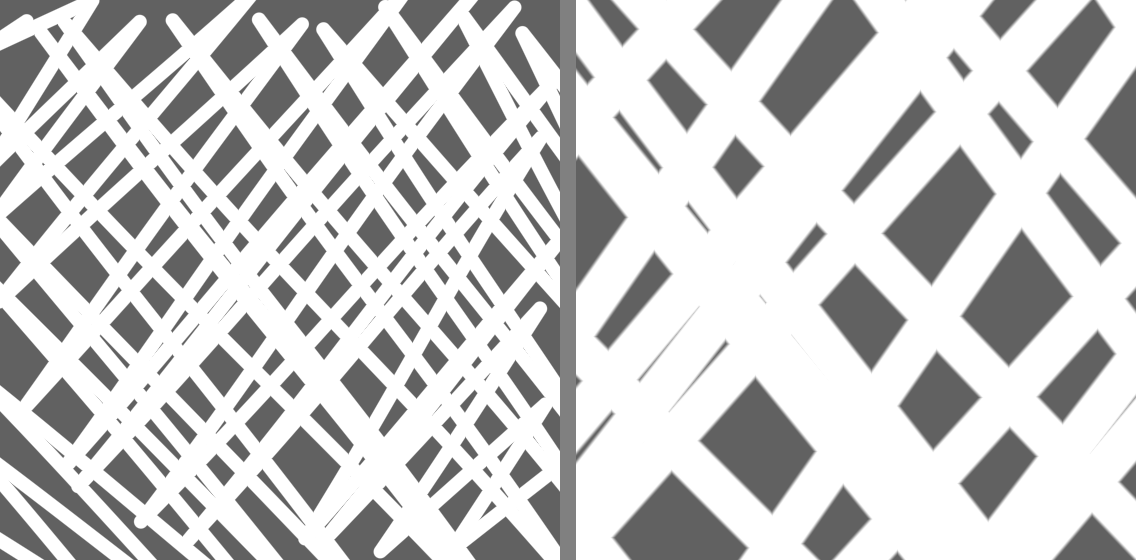
Left, the full canvas; right, a detail of the centre.
Give the GLSL for this pattern, as a three.js fragment shader.

```glsl
// Two crossing zigzag scribbles of white round-ended strokes on dark grey.
// Each scribble joins alternating upper and lower turning points into
// capsules; a sine hash makes the spacing and the stroke ends irregular.

varying vec2 vUv;

float hash(vec2 p) {
  return fract(sin(dot(p, vec2(127.1, 311.7))) * 43758.5453);
}

float segmentDistance(vec2 p, vec2 a, vec2 b) {
  vec2 ab = b - a;
  float along = clamp(dot(p - a, ab) / dot(ab, ab), 0.0, 1.0);
  return length(p - a - ab * along);
}

// Turning point of a scribble: a ray from the central cross line to a box.
vec2 turningPoint(float i, float seed, float angle, float fan,
                  vec2 upperBox, vec2 lowerBox, float lowerReach) {
  float offset = mix(-0.68, 0.68, i / 27.0)
               + 0.085 * (hash(vec2(i, seed)) - 0.5);
  vec2 origin = offset * vec2(sin(angle), -cos(angle));
  float tilt = angle + fan * offset;
  bool upper = mod(i, 2.0) < 0.5;
  vec2 dir = vec2(cos(tilt), sin(tilt)) * (upper ? 1.0 : -1.0);
  vec2 exits = ((upper ? upperBox : lowerBox) - origin * sign(dir)) / abs(dir);
  float reach = min(min(exits.x, exits.y), upper ? 9.0 : lowerReach);
  reach += 0.08 * (hash(vec2(i, seed + 5.3)) - 0.5);
  return origin + dir * max(reach, 0.02);
}

// Distance to the centre line of a whole zigzag.
float scribble(vec2 p, float seed, float angle, float fan,
               vec2 upperBox, vec2 lowerBox, float lowerReach) {
  float d = 9.0;
  vec2 a = turningPoint(0.0, seed, angle, fan, upperBox, lowerBox, lowerReach);
  for (int k = 1; k <= 27; k++) {
    vec2 b = turningPoint(float(k), seed, angle, fan,
                          upperBox, lowerBox, lowerReach);
    d = min(d, segmentDistance(p, a, b));
    a = b;
  }
  return d;
}

void main() {
  vec2 p = vUv - 0.5;
  // Slight bend of the hand-drawn lines
  p += 0.004 * sin(p.yx * vec2(7.0, 6.0) + vec2(0.6, 2.1));

  // Rising strokes stop short of the lower left corner
  float rising = scribble(p, 2.7, 0.9, 0.0,
                          vec2(0.49), vec2(0.5, 0.49), 0.5);
  // Falling strokes fan out and run off the sides and the bottom
  float falling = scribble(p, 8.1, 2.24, -0.2,
                           vec2(0.56, 0.47), vec2(0.6), 9.0);

  float edge = min(rising, falling) - 0.0125;
  float ink = 1.0 - smoothstep(-0.0014, 0.0014, edge);
  gl_FragColor = vec4(mix(vec3(0.38), vec3(1.0), ink), 1.0);
}
```
